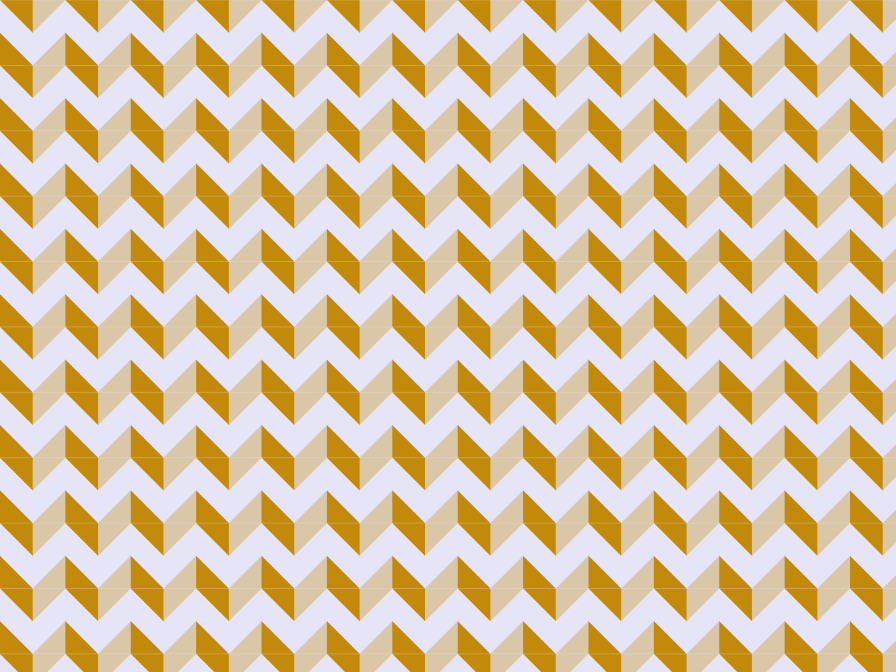
This pattern is drawn by a Shadertoy shader. Its source:

```glsl
// Folded-ribbon chevrons: horizontal zigzag bands on a pale lavender ground,
// shaded gold on falling folds and tan on rising folds. A triangle wave bends
// one periodic stripe distance, which also makes the folds and hairline seams.

const float TILE_SIZE = 0.0973;    // side of one repeat, in canvas heights
const float SEAM_HALF = 0.006;     // half width of a seam, in tiles
const float SEAM_OPACITY = 0.32;

const vec3 LAVENDER = vec3(0.898, 0.898, 0.969);
const vec3 GOLD = vec3(0.765, 0.541, 0.039);
const vec3 TAN = vec3(0.855, 0.780, 0.660);

// Signed distance to stripes centred on every whole number.
float stripeDistance(float t, float halfWidth) {
    return abs(fract(t + 0.5) - 0.5) - halfWidth;
}

// Antialiased fill of a distance; pixel is the pixel size in tiles.
float coverage(float dist, float pixel) {
    return clamp(0.5 - dist / pixel, 0.0, 1.0);
}

// Height of the band centre line across one repeat, measured downward.
float zigzag(float x) {
    return 0.25 - abs(fract(x) - 0.5);
}

vec3 chevrons(vec2 p, float pixel) {
    // Fold shading: gold fills the left half of each repeat
    float goldFold = coverage(stripeDistance(p.x - 0.25, 0.25), pixel);
    vec3 ribbon = mix(TAN, GOLD, goldFold);

    // Fine seam where repeats meet vertically
    float seam = coverage(stripeDistance(p.y, SEAM_HALF), pixel);
    ribbon = mix(ribbon, LAVENDER, SEAM_OPACITY * seam);

    // Band edges slope at 45 degrees, so scale to perpendicular distance
    float band = stripeDistance(p.y - zigzag(p.x), 0.25) * inversesqrt(2.0);
    return mix(LAVENDER, ribbon, coverage(band, pixel));
}

void mainImage(out vec4 fragColor, in vec2 fragCoord) {
    // Tile coordinates start at the upper left, with y running down
    float tilePixels = TILE_SIZE * iResolution.y;
    vec2 p = vec2(fragCoord.x, iResolution.y - fragCoord.y) / tilePixels;
    fragColor = vec4(chevrons(p, 1.0 / tilePixels), 1.0);
}
```
